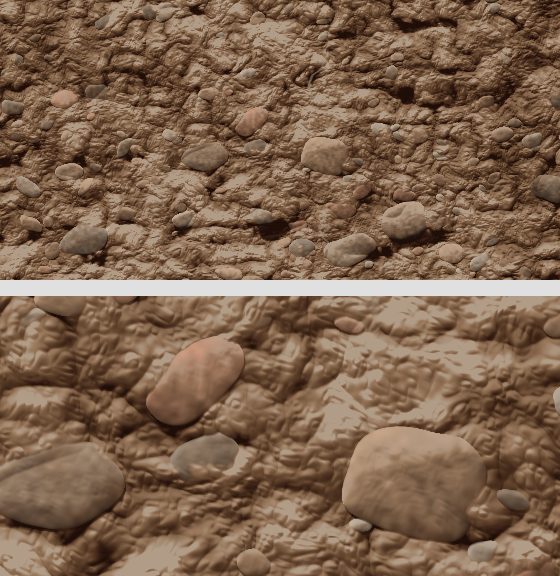
Top: the whole. Bottom: its middle third, enlarged.
Write a Shadertoy shader that draws this texture.

```glsl
// A crumbly earth bank with half-buried stones and a few pale rootlets.
// One height field (billowed noise joined with scattered domes) is lit from
// the upper left, given short cast shadows, and coloured by a soil tone ramp.

#define CLOD_RELIEF 0.30
#define CRUMB_RELIEF 0.45
#define STONE_DOME 0.48
#define STONE_SHARE 0.56
#define BASE_TONE 0.475
#define LIGHT_GAIN 0.20
#define SHADOW_DEPTH 0.66
#define SHADOW_SLOPE 0.70
#define ROOT_WIDTH 0.0026

const vec2 LIGHT = vec2(-0.35, 0.94);

float hash(vec2 p) {
    vec3 q = fract(p.xyx * 0.1031);
    q += dot(q, q.yzx + 33.33);
    return fract((q.x + q.y) * q.z);
}

float noise(vec2 p) {
    vec2 i = floor(p), f = fract(p);
    f = f * f * (3.0 - 2.0 * f);
    return mix(mix(hash(i), hash(i + vec2(1, 0)), f.x),
               mix(hash(i + vec2(0, 1)), hash(i + vec2(1, 1)), f.x), f.y);
}

// Rounded lumps with sharp creases; slope stays even across octaves
float billow(vec2 p, float freq, int octaves) {
    float sum = 0.0;
    for (int i = 0; i < octaves; i++) {
        sum += abs(2.0 * noise(p * freq + float(i) * 17.3) - 1.0) / freq;
        p = mat2(0.8, 0.6, -0.6, 0.8) * p;
        freq *= 2.03;
    }
    return sum;
}

// Tallest stone dome at p: x = height, y = stone identity
vec2 stones(vec2 p) {
    vec2 best = vec2(-1.0, 0.0);
    float cell = 0.26;
    for (int layer = 0; layer < 3; layer++) {
        vec2 home = floor(p / cell);
        for (int k = 0; k < 9; k++) {
            vec2 id = home + vec2(k % 3 - 1, k / 3 - 1);
            vec2 seed = id + 50.0 + float(layer) * 71.0;
            vec2 jitter = vec2(hash(seed + 3.1), hash(seed + 8.7));
            vec2 centre = (id + 0.15 + 0.7 * jitter) * cell;
            if (hash(seed) > STONE_SHARE - 0.34 * centre.y - 0.06 * centre.x) continue;

            float radius = cell * mix(0.19, 0.34, hash(seed + 5.3));
            float turn = 1.1 * (hash(seed + 1.9) - 0.6);
            vec2 q = mat2(cos(turn), sin(turn), -sin(turn), cos(turn)) * (p - centre);
            q.x += q.y * (jitter.x - 0.5);
            q = abs(q / (radius * vec2(1.0, mix(0.55, 0.85, jitter.y))));
            float d = pow(pow(q.x, 2.5) + pow(q.y, 2.5), 0.4);
            float dome = (STONE_DOME * radius + 0.007) * sqrt(max(0.0, 1.0 - d * d * d));
            if (d < 1.0 && dome > best.x) best = vec2(dome, hash(seed + 6.1));
        }
        cell *= 0.54;
    }
    return best;
}

// x = height, y = crumb height, z = stone coverage, w = stone identity
vec4 surface(vec2 p) {
    vec2 warp = vec2(noise(p * 17.0), noise(p * 17.0 + 40.0)) - 0.5;
    vec2 q = (p + 0.022 * warp) * vec2(1.0, 1.2);
    float clods = CLOD_RELIEF * billow(q + 2.7, 3.3, 2);
    float crumbs = CRUMB_RELIEF * billow(q + 5.1, 13.6, 4);
    vec2 stone = stones(p + 0.016 * warp);
    float stoneTop = stone.x + 0.008 + 0.18 * crumbs;
    float cover = stone.x < 0.0 ? 0.0 : smoothstep(-0.001, 0.004, stoneTop - crumbs);
    float top = stone.x < 0.0 ? crumbs : max(crumbs, stoneTop);
    return vec4(clods + top, crumbs, cover, stone.y);
}

// Dark to pale earth, keyed by the red channel
vec3 soilColour(float tone) {
    vec3 ramp[6] = vec3[6](vec3(0.12, 0.05, 0.03), vec3(0.26, 0.16, 0.10),
        vec3(0.39, 0.27, 0.18), vec3(0.49, 0.37, 0.27),
        vec3(0.60, 0.47, 0.36), vec3(0.69, 0.61, 0.53));
    vec3 c = ramp[0];
    for (int i = 1; i < 6; i++)
        c = mix(c, ramp[i], clamp((tone - ramp[i - 1].r) / (ramp[i].r - ramp[i - 1].r), 0.0, 1.0));
    return c;
}

// Thin wandering strands hanging down the bank
float roots(vec2 p) {
    float mask = 0.0;
    for (int i = 0; i < 3; i++) {
        float n = float(i), top = fract(0.47 + 0.4 * n);
        float x = 0.57 + 0.57 * min(n, 1.0) + 0.11 * (noise(vec2(p.y * 13.0, n * 9.0)) - 0.5)
                + 0.03 * (noise(vec2(p.y * 45.0, n * 5.0)) - 0.5);
        float span = smoothstep(top, top - 0.02, p.y) * smoothstep(top - 0.27, top - 0.2, p.y);
        float line = smoothstep(2.2 * ROOT_WIDTH, 0.4 * ROOT_WIDTH, abs(p.x - x) * 0.75);
        mask = max(mask, line * span * smoothstep(0.2, 0.5, noise(p * 24.0 + n)));
    }
    return mask;
}

void mainImage(out vec4 fragColor, in vec2 fragCoord) {
    vec2 p = fragCoord / iResolution.y;
    vec4 ground = surface(p);

    // Direct light from the slope, then occlusion along the light path
    float slope = (ground.x - surface(p + LIGHT * 0.004).x) / 0.004;
    float lit = slope / sqrt(1.0 + slope * slope);
    float block = 0.0;
    for (int i = 1; i <= 6; i++) {
        float reach = 0.011 * float(i);
        block = max(block, surface(p + LIGHT * reach).x - ground.x - SHADOW_SLOPE * reach);
    }
    float shadow = smoothstep(0.002, 0.022, block);

    // Broad patches, fine grain, dark creases and a dim right edge
    float tone = BASE_TONE + LIGHT_GAIN * lit;
    tone += 0.12 * (noise(p * 3.7 + 8.0) - 0.5) + 0.11 * (noise(p * 95.0) - 0.5);
    tone += 7.0 * (ground.y - 0.019) * (1.0 - ground.z);
    tone -= 0.08 * smoothstep(1.4, 2.0, p.x) + 0.04 * (p.y - 0.5);
    tone *= 1.0 - SHADOW_DEPTH * shadow;

    // Stones run from brown through grey, with a few rusty ones
    float kind = ground.w;
    vec3 tint = mix(vec3(1.0, 0.79, 0.62), vec3(0.93, 0.87, 0.79), smoothstep(0.2, 0.7, kind));
    tint = mix(tint, vec3(1.0, 0.68, 0.53), step(0.86, kind));
    float stoneTone = tone * mix(0.95, 1.3, fract(kind * 7.3));
    float dust = 0.35 + 0.4 * noise(p * 30.0);
    vec3 stoneColour = mix(stoneTone * tint, soilColour(stoneTone), dust);

    vec3 colour = mix(soilColour(tone), stoneColour, ground.z);
    colour = mix(colour, vec3(0.70, 0.60, 0.50) * (0.85 + 0.2 * lit), 0.8 * roots(p));
    fragColor = vec4(clamp(colour, 0.0, 1.0), 1.0);
}
```
